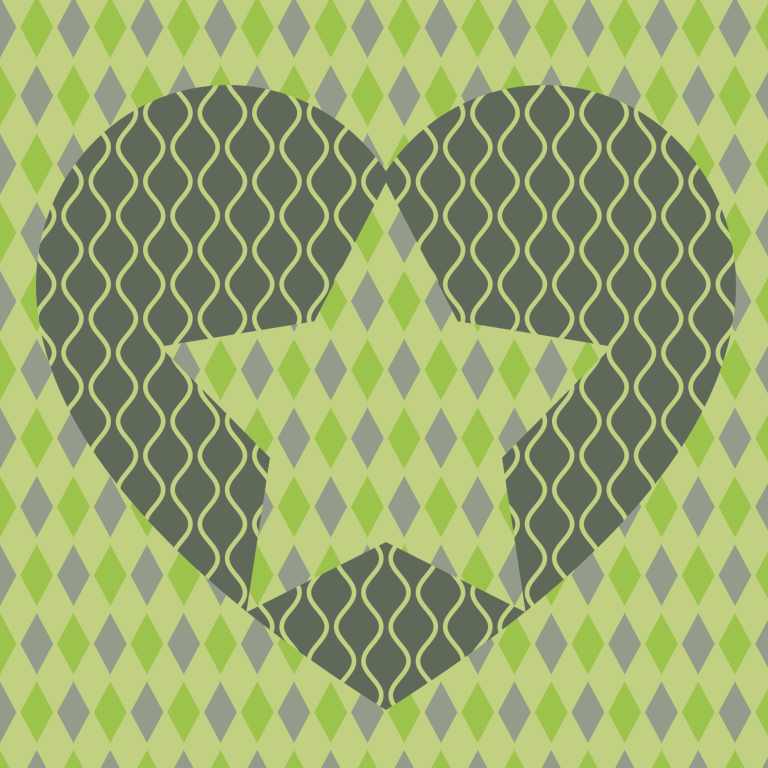
This background is drawn by a three.js fragment shader. Its source:

```glsl
// Dark heart with a wavy ogee weave and a star cut-out, over a two-tone diamond grid.
varying vec2 vUv;

const float TAU = 6.2831853;
const vec3 LIME = vec3(0.76, 0.82, 0.505);
const vec3 GREEN = vec3(0.61, 0.765, 0.295);
const vec3 GRAY = vec3(0.575, 0.61, 0.545);
const vec3 SLATE = vec3(0.37, 0.41, 0.35);

// Coverage of a shape from its signed distance (negative inside).
float fill(float d) {
  return 1.0 - smoothstep(-0.001, 0.001, d);
}

// Checkerboard of green and gray diamonds.
vec3 diamonds(vec2 uv) {
  vec2 pitch = vec2(0.04785, 0.0892);
  vec2 halfSize = vec2(0.0214, 0.04);
  vec2 cell = (uv - vec2(0.0, 0.9646)) / pitch;
  vec2 id = floor(cell + 0.5);
  vec2 q = abs(cell - id) * pitch / halfSize;
  float d = (q.x + q.y - 1.0) * halfSize.x * halfSize.y / length(halfSize);
  return mix(LIME, mix(GRAY, GREEN, mod(id.x + id.y, 2.0)), fill(d));
}

// Mirrored sine lines that pinch and swell in alternation.
vec3 ogee(vec2 p) {
  float spacing = 0.0355;
  float amplitude = 0.0116;
  float frequency = TAU / 0.0892;
  float phase = frequency * (p.y - 0.6745);
  float slope = amplitude * frequency * sin(phase);
  float column = floor(p.x / spacing);
  float d = 1.0;
  for (int i = -1; i <= 1; i++) {
    float k = column + float(i);
    float side = 1.0 - 2.0 * mod(k, 2.0);
    float lineX = (k + 0.5) * spacing + side * amplitude * cos(phase);
    d = min(d, abs(p.x - lineX) / sqrt(1.0 + slope * slope));
  }
  return mix(SLATE, LIME, fill(d - 0.003));
}

// Elliptic lobes above the widest line, a tapering curve below it.
float heart(vec2 p) {
  p.x = abs(p.x);
  if (p.y > 0.0) {
    return (length((p - vec2(0.2057, 0.0)) / vec2(0.25, 0.2604)) - 1.0) * 0.255;
  }
  float width = 0.4557;
  float depth = 0.5534;
  float t = -p.y / depth;
  float slope = 1.93 * width / depth * pow(t, 0.93);
  return (p.x - width * (1.0 - pow(t, 1.93))) / sqrt(1.0 + slope * slope);
}

// Five-pointed star, folded into half of one arm.
float star(vec2 p) {
  float sector = TAU / 5.0;
  float a = abs(mod(atan(p.x, p.y) + 0.5 * sector, sector) - 0.5 * sector);
  vec2 q = length(p) * vec2(sin(a), cos(a));
  vec2 tip = vec2(0.0, 0.3094);
  vec2 notch = 0.1589 * vec2(sin(0.5 * sector), cos(0.5 * sector));
  vec2 edge = notch - tip;
  return dot(q - tip, normalize(vec2(-edge.y, edge.x)));
}

void main() {
  vec2 p = vec2(vUv.x - 0.5026, vUv.y);
  float body = heart(p - vec2(0.0, 0.6289));
  float hole = star(p - vec2(0.0, 0.4531));
  vec3 color = mix(diamonds(vUv), ogee(p), fill(max(body, -hole)));
  gl_FragColor = vec4(color, 1.0);
}
```
